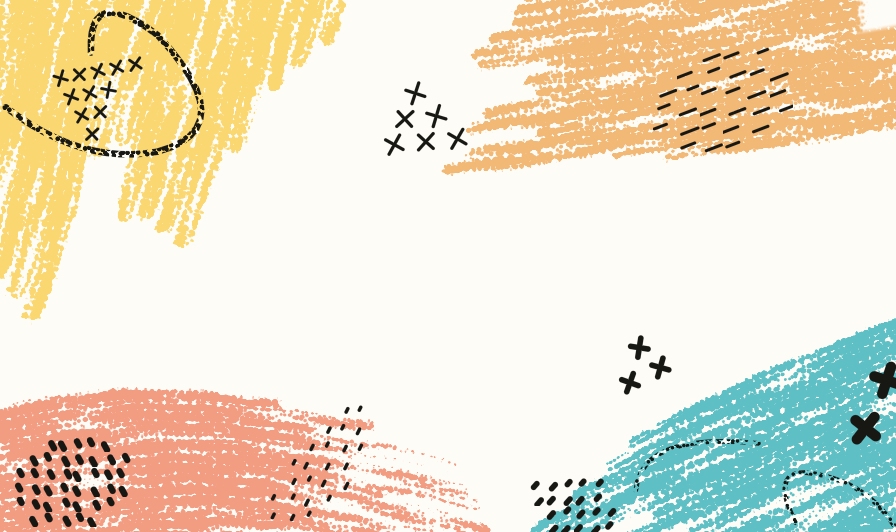
A Shadertoy shader for this background:

```glsl
const vec2 CANVAS = vec2(7.68, 4.56);
const vec3 PAPER = vec3(0.996, 0.988, 0.965);
const vec3 YELLOW = vec3(0.98, 0.845, 0.44);
const vec3 PEACH = vec3(0.95, 0.72, 0.46);
const vec3 CORAL = vec3(0.95, 0.61, 0.51);
const vec3 TEAL = vec3(0.37, 0.75, 0.77);
const vec3 INK = vec3(0.09, 0.09, 0.08);
const int STROKES = 16;

vec2 hash2(vec2 p) {
    vec3 h = fract(p.xyx * vec3(0.1031, 0.1030, 0.0973));
    h += dot(h, h.yzx + 33.33);
    return fract((h.xx + h.yz) * h.zy);
}

// Distance to the nearest jittered cell point
float cellular(vec2 p) {
    vec2 id = floor(p), f = fract(p);
    float nearest = 2.0;
    for (int y = -1; y <= 1; y++)
    for (int x = -1; x <= 1; x++) {
        vec2 cell = vec2(x, y);
        nearest = min(nearest, length(cell + hash2(id + cell + 50.0) - f));
    }
    return nearest;
}

float segment(vec2 p, vec2 a, vec2 b) {
    vec2 d = b - a;
    return length(p - a - d * clamp(dot(p - a, d) / dot(d, d), 0.0, 1.0));
}

float coverage(float d, float aa) {
    return 1.0 - smoothstep(-aa, aa, d);
}

// Parallel brush rays; q = (along, across), wet = share of paint kept
float brush(vec2 q, float first, float gap, float ends[STROKES], float wet, float grain, float aa) {
    float across = q.y + 0.02 * sin(q.x * 2.3 + q.y * 3.0) + 0.008 * sin(q.x * 9.0 + q.y * 7.0);
    float d = 9.0;
    for (int i = 0; i < STROKES; i++) {
        float run = q.x - ends[i];
        float radius = gap * mix(0.37, 0.56, smoothstep(0.0, 1.0, run));
        vec2 off = vec2(min(run - radius, 0.0), across - first - gap * float(i));
        d = min(d, length(off) - radius);
    }
    float streak = cellular(vec2(q.x * 1.3, across * 13.0));
    float dry = 0.62 * streak + 0.38 * grain - wet;
    return coverage(d + 0.05 * (grain - 0.45), aa) * coverage(dry, 0.05);
}

// Triangle of hand-drawn crosses, each row one shorter than the last
float crosses(vec2 p, vec2 origin, vec2 stride, vec2 rowShift, int rows, float size, float width) {
    float d = 9.0;
    for (int r = 0; r < rows; r++)
    for (int c = 0; c < rows - r; c++) {
        vec2 q = p - origin - stride * float(c) - rowShift * float(r);
        float turn = 0.15 + 0.7 * hash2(vec2(c, r) + origin).x;
        vec2 arm = size * vec2(cos(turn), sin(turn));
        vec2 cross_arm = vec2(-arm.y, arm.x) * 1.1;
        d = min(d, min(segment(q, -arm, arm), segment(q, -cross_arm, cross_arm)));
    }
    return d - width;
}

// Jittered ticks inside a sheared ellipse
float ticks(vec2 p, vec2 center, vec2 extent, float shear, vec2 cell, vec2 tick, float width) {
    vec2 q = p - center, id = floor(q / cell);
    vec2 mid = (id + 0.5) * cell;
    vec2 area = vec2(mid.x + shear * mid.y, mid.y) / extent;
    vec2 rnd = hash2(id + center * 7.0 + 40.0);
    vec2 spot = mid + (rnd - 0.5) * cell * 0.45;
    vec2 arm = tick * (0.6 + 0.5 * rnd.y);
    float d = segment(q, spot - arm, spot + arm) - width;
    return dot(area, area) < 1.0 ? d : 9.0;
}

// Quadratic curve sampled as short segments
float curve(vec2 p, vec2 a, vec2 b, vec2 c) {
    float d = 9.0;
    vec2 last = a;
    for (int i = 1; i <= 12; i++) {
        float t = float(i) / 12.0;
        vec2 next = mix(mix(a, b, t), mix(b, c, t), t);
        d = min(d, segment(p, last, next));
        last = next;
    }
    return d;
}

void mainImage(out vec4 fragColor, in vec2 fragCoord) {
    // Design space, y pointing down
    vec2 uv = fragCoord / iResolution.xy;
    vec2 p = vec2(uv.x, 1.0 - uv.y) * CANVAS;
    float aa = 0.7 * CANVAS.y / iResolution.y;
    float grain = cellular(p * 24.0);
    vec3 color = PAPER;

    // Brushed corners
    float yellow = brush(vec2(-p.y, p.x + 0.27 * p.y), 0.06, 0.19, float[STROKES](-2.0, -2.1, -2.2, -2.4,
        -2.55, -2.76, -1.35, -1.25, -1.9, -1.88, -2.0, -2.12, -1.3, -0.78, -0.58, -0.38), 0.6, grain, aa);
    float slant = p.y + 0.17 * p.x;
    float peach = brush(vec2(p.x, slant), 0.75, 0.105, float[STROKES](4.5, 4.4, 4.4, 4.2, 4.05, 4.1,
        4.7, 4.5, 4.6, 4.15, 4.0, 4.6, 4.0, 3.8, 5.25, 5.7), 0.57, grain, aa);
    peach *= 1.0 - smoothstep(7.38, 7.46, p.x + 0.1 * grain) * (1.0 - smoothstep(1.5, 1.56, slant));
    float bend = p.y - 0.06 * (p.x - 1.5) * (p.x - 1.5);
    float coral = brush(vec2(-p.x, bend), 3.4, 0.09, float[STROKES](-2.4, -3.2, -2.7, -3.9, -3.0, -4.0,
        -4.1, -3.3, -4.2, -4.2, -3.4, -4.1, -4.0, -3.5, -3.9, -3.6),
        mix(0.62, 0.4, smoothstep(2.1, 3.1, p.x)), grain, aa);
    float teal = brush(vec2(p.x, p.y + 0.45 * p.x), 6.22, 0.12, float[STROKES](5.4, 5.2, 4.9, 4.55, 4.6, 4.8,
        5.6, 5.2, 5.9, 5.5, 5.7, 6.0, 6.1, 6.3, 6.5, 6.7), 0.57, grain, aa);
    color = mix(color, YELLOW, yellow);
    color = mix(color, PEACH, peach);
    color = mix(color, CORAL, coral);
    color = mix(color, TEAL, teal);

    // Crosses
    float ink = crosses(p, vec2(0.52, 0.67), vec2(0.16, -0.03), vec2(0.09, 0.16), 4, 0.06, 0.012);
    ink = min(ink, crosses(p, vec2(1.16, 0.55), vec2(0.1), vec2(0.0), 1, 0.06, 0.012));
    ink = min(ink, crosses(p, vec2(3.38, 1.24), vec2(0.27, -0.025), vec2(0.09, -0.22), 3, 0.085, 0.014));
    ink = min(ink, crosses(p, vec2(5.4, 3.28), vec2(0.26, -0.13), vec2(0.08, -0.3), 2, 0.075, 0.024));
    ink = min(ink, crosses(p, vec2(7.42, 3.67), vec2(0.18, -0.41), vec2(0.6, 0.0), 2, 0.11, 0.045));

    // Dashes and dots
    ink = min(ink, ticks(p, vec2(6.2, 0.86), vec2(0.56, 0.5), 0.3, vec2(0.2, 0.155), vec2(0.065, -0.025), 0.013));
    ink = min(ink, ticks(p, vec2(0.62, 4.13), vec2(0.52, 0.4), 0.2, vec2(0.125, 0.13), vec2(0.012, 0.022), 0.027));
    ink = min(ink, ticks(p, vec2(2.72, 4.06), vec2(0.32, 0.56), 0.55, vec2(0.15, 0.15), vec2(0.01, -0.02), 0.015));
    ink = min(ink, ticks(p, vec2(4.92, 4.34), vec2(0.34, 0.3), -0.3, vec2(0.13, 0.12), vec2(0.016, -0.018), 0.024));

    // Broken scribbles
    float loops = curve(p, vec2(0.05, 0.92), vec2(0.7, 1.42), vec2(1.35, 1.3));
    loops = min(loops, curve(p, vec2(1.35, 1.3), vec2(2.1, 1.1), vec2(1.35, 0.3)));
    loops = min(loops, curve(p, vec2(1.35, 0.3), vec2(0.75, -0.15), vec2(0.78, 0.45)));
    float faint = curve(p, vec2(5.45, 4.2), vec2(5.5, 3.7), vec2(6.5, 3.8));
    faint = min(faint, curve(p, vec2(6.82, 4.48), vec2(6.6, 4.05), vec2(6.9, 4.05)));
    faint = min(faint, curve(p, vec2(6.9, 4.05), vec2(7.4, 4.1), vec2(7.66, 4.5)));
    ink = min(ink, max(loops - 0.028, (grain - 0.48) * 0.06));
    ink = min(ink, max(faint - 0.02, (grain - 0.36) * 0.06));

    fragColor = vec4(mix(color, INK, coverage(ink, aa)), 1.0);
}
```
